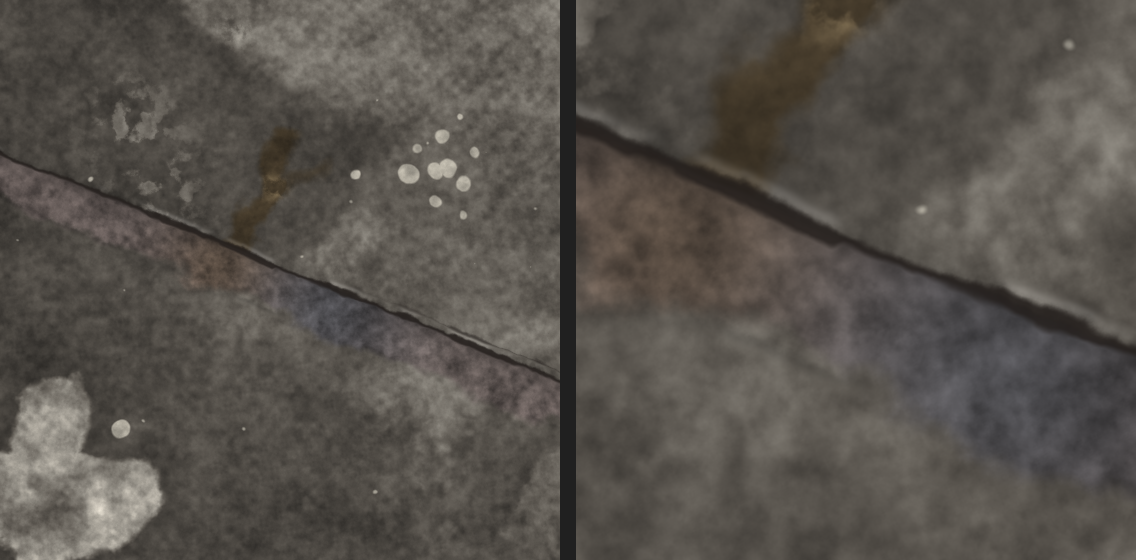
Left: the whole. Right: its middle third, enlarged.
A Shadertoy shader for this texture:

```glsl
// Worn concrete slabs with a slanted seam, damp stain, pale patches and lime spots.
#define SEAM_HEIGHT 0.727
#define SEAM_SLOPE 0.407
#define BAND_WIDTH 0.078
#define EDGE_WARP 0.07
#define GRAIN 0.55
#define MOTTLE 0.42
#define DAMP_TONE 0.285
#define DRY_TONE 0.455
#define PATCH_TONE 0.54
#define SPOT_COLOR vec3(0.70, 0.68, 0.63)
#define SPOT_COUNT 9
#define FLECK_CELLS 10.0

float hash(vec2 p) {
    return fract(sin(dot(p, vec2(127.1, 311.7))) * 43758.545);
}

float noise(vec2 p) {
    vec2 i = floor(p), f = fract(p);
    f = f * f * (3.0 - 2.0 * f);
    return mix(mix(hash(i), hash(i + vec2(1, 0)), f.x),
               mix(hash(i + vec2(0, 1)), hash(i + vec2(1, 1)), f.x), f.y);
}

float fbm(vec2 p) {
    float sum = 0.0, amp = 0.516;
    for (int i = 0; i < 5; i++) {
        sum += amp * noise(p);
        p = mat2(1.6, 1.2, -1.2, 1.6) * p + 5.3;
        amp *= 0.5;
    }
    return sum;
}

float capsule(vec2 p, vec2 a, vec2 b, float radius) {
    vec2 ab = b - a;
    float t = clamp(dot(p - a, ab) / dot(ab, ab), 0.0, 1.0);
    return length(p - a - ab * t) - radius;
}

// Coverage of a shape from its signed distance
float cover(float d, float soft) {
    return 1.0 - smoothstep(-soft, soft, d);
}

float glow(vec2 p, vec2 center, float radius) {
    vec2 v = (p - center) / radius;
    return exp(-dot(v, v));
}

// Cluster on a spiral, a few loners and tiny flecks
float limeSpots(vec2 p) {
    float d = length(p - vec2(0.727, 0.687)) - 0.019;
    d = min(d, length(p - vec2(0.218, 0.237)) - 0.016);
    d = min(d, length(p - vec2(0.634, 0.688)) - 0.009);
    for (int i = 0; i < SPOT_COUNT; i++) {
        float k = float(i), angle = 2.4 * k + 0.9;
        vec2 offset = 0.024 * sqrt(k) * vec2(cos(angle), 1.4 * sin(angle));
        float radius = mix(0.016, 0.004, k / float(SPOT_COUNT));
        d = min(d, length(p - vec2(0.80, 0.70) - offset) - radius);
    }
    vec2 cell = floor(p * FLECK_CELLS);
    vec2 jitter = 0.2 + 0.6 * vec2(hash(cell + 3.1), hash(cell + 8.7));
    float fleck = length(p - (cell + jitter) / FLECK_CELLS) - 0.004 * hash(cell + 5.5);
    if (hash(cell) > 0.82) d = min(d, fleck);
    return cover(d, 0.0022);
}

void mainImage(out vec4 fragColor, in vec2 fragCoord) {
    vec2 p = fragCoord / iResolution.y;
    float broad = fbm(p * 5.0) - 0.5;
    float mid = fbm(p * 17.0 + 7.0) - 0.5;
    float fine = fbm(p * 75.0 + 3.0) - 0.5;
    vec2 warp = vec2(fbm(p * 15.0 + 13.0), fbm(p * 15.0 + 31.0)) - 0.5;
    vec2 q = p + EDGE_WARP * warp;

    // Signed height above the seam
    float seam = (p.y - SEAM_HEIGHT + SEAM_SLOPE * p.x) / sqrt(1.0 + SEAM_SLOPE * SEAM_SLOPE);
    seam += 0.012 * mid + 0.005 * fine;
    float above = smoothstep(-0.002, 0.002, seam);

    // Upper slab: damp area against dry concrete
    float dryTop = smoothstep(-0.012, 0.022, (q.y + 0.579 * q.x - 1.156) * 0.865);
    float drySide = smoothstep(-0.05, 0.05, (q.x - 0.56) - 0.7 * (q.y - 0.56));
    float dryTone = mix(0.38, DRY_TONE, smoothstep(0.68, 0.87, q.y + 0.3 * (q.x - 0.8)));
    float upper = mix(DAMP_TONE, dryTone, max(dryTop, drySide));
    float pale = cover(capsule(q, vec2(0.60, 0.53), vec2(0.635, 0.58), 0.042), 0.016);
    pale = max(pale, cover(capsule(q, vec2(0.93, 0.38), vec2(0.98, 0.41), 0.022), 0.015));
    upper = mix(upper, 0.47, 0.8 * pale);

    // Chalky bloom on the damp area
    float bloom = glow(p, vec2(0.23, 0.79), 0.07) + glow(p, vec2(0.28, 0.66), 0.09)
                + 1.5 * glow(p, vec2(0.49, 0.665), 0.022) + glow(p, vec2(0.42, 0.95), 0.035);
    upper += 0.17 * bloom * smoothstep(0.48, 0.66, fbm(p * 42.0 + 19.0));

    // Lower slab: mottled right side and a bare patch
    float mottled = smoothstep(0.45, 0.85, p.x + 0.8 * broad);
    float lower = 0.305 + 0.065 * mottled;
    lower += 0.055 * mottled * (2.0 * smoothstep(0.42, 0.58, fbm(q * 9.0 + 2.0)) - 1.0);
    float bare = min(capsule(q, vec2(0.10, 0.265), vec2(0.06, 0.06), 0.072),
                     capsule(q, vec2(0.04, 0.11), vec2(0.20, 0.105), 0.088));
    lower *= 1.0 - 0.14 * cover(bare - 0.04, 0.035);
    lower = mix(lower, PATCH_TONE + 0.5 * mid, cover(bare, 0.007));

    // Tone to warm grey
    float tone = mix(lower, upper, above);
    tone *= 1.0 + MOTTLE * (broad + mid) + GRAIN * fine;
    vec3 color = tone * mix(vec3(1.0, 0.945, 0.87), vec3(1.0, 0.97, 0.91), smoothstep(0.28, 0.6, tone));

    // Brown streak running into the seam
    float streak = cover(capsule(q, vec2(0.515, 0.76), vec2(0.43, 0.55), 0.022), 0.009);
    streak = max(streak, 0.6 * cover(capsule(q, vec2(0.50, 0.66), vec2(0.57, 0.69), 0.011), 0.01));
    color *= mix(vec3(1.0), vec3(0.88, 0.79, 0.63), streak * above);

    // Strip below the seam: mauve, rust and blue
    vec3 strip = mix(vec3(0.385, 0.345, 0.335), vec3(0.37, 0.31, 0.26), glow(p, vec2(0.40, 0.52), 0.10));
    strip = mix(strip, vec3(0.295, 0.295, 0.315), glow(p, vec2(0.59, 0.44), 0.13));
    strip *= 1.0 + 0.6 * mid + 0.8 * fine;
    float inStrip = (1.0 - above) * smoothstep(-0.012, 0.008, seam + BAND_WIDTH + 0.06 * warp.y);
    color = mix(color, strip, 0.88 * inStrip);
    float lip = glow(vec2(seam, 0.0), vec2(-BAND_WIDTH, 0.0), 0.004);
    color *= 1.0 - 0.13 * lip * smoothstep(0.4, 0.6, fbm(p * 11.0));

    // Seam shadow, chipped rim and dark joint
    float chips = smoothstep(0.4, 0.6, fbm(p * 13.0 + 41.0));
    color *= 1.0 - 0.22 * exp(-abs(seam) * 80.0);
    color += 0.13 * chips * glow(vec2(seam, 0.0), vec2(0.009, 0.0), 0.004);
    float joint = cover(abs(seam) - 0.0025 - 0.003 * chips, 0.0025);
    joint = max(joint, 0.7 * cover(abs(seam - 0.015) - 0.003 * chips, 0.003) * smoothstep(0.55, 0.9, p.x));
    color = mix(color, vec3(0.14, 0.12, 0.11), 0.82 * joint);

    color = mix(color, SPOT_COLOR * (1.0 + 0.5 * fine), 0.9 * limeSpots(p + 0.016 * warp));
    fragColor = vec4(clamp(color, 0.0, 1.0), 1.0);
}
```
